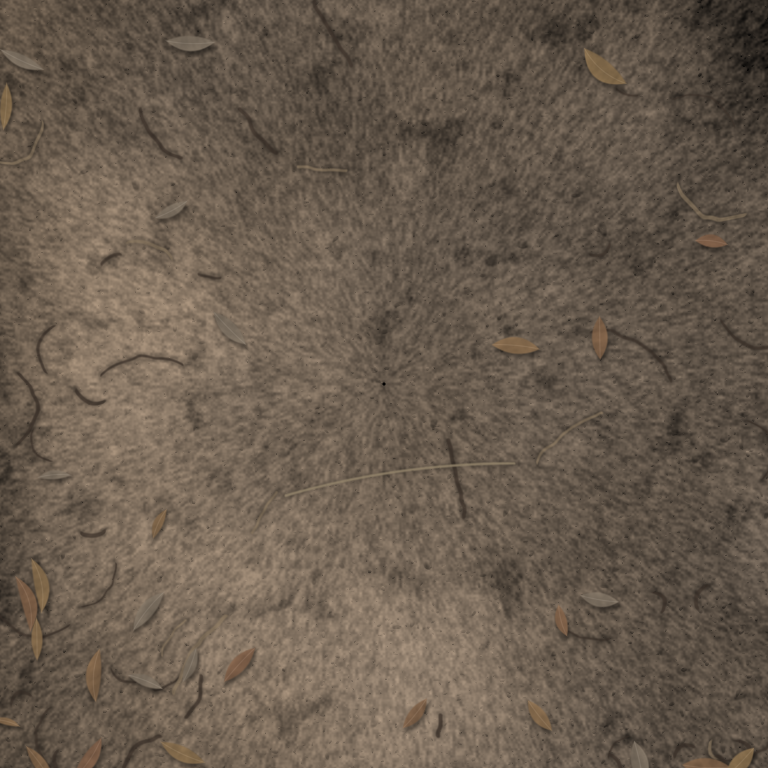
Write a WebGL 2 fragment shader that draws this texture.

```glsl
#version 300 es
precision highp float;
// Dry brown earth under soft, uneven light, strewn with leaves, twigs and crumbs.
// Broad light pools and streaked noise make the soil; hashed loops scatter the
// litter, which gathers toward the bottom and the sides.
uniform vec2 u_resolution;
out vec4 fragColor;

vec2 hash2(vec2 p) {
    vec3 q = fract(p.xyx * vec3(.1031, .1030, .0973));
    q += dot(q, q.yzx + 33.33);
    return fract((q.xx + q.yz) * q.zy);
}

float noise(vec2 p) {
    vec2 i = floor(p), f = fract(p);
    f = f * f * (3. - 2. * f);
    return mix(mix(hash2(i).x, hash2(i + vec2(1, 0)).x, f.x),
               mix(hash2(i + vec2(0, 1)).x, hash2(i + 1.).x, f.x), f.y);
}

float fbm(vec2 p) {
    float sum = 0., amp = .5;
    for (int i = 0; i < 5; i++) {
        sum += amp * noise(p);
        p = mat2(1.6, 1.2, -1.2, 1.6) * p + 7.3;
        amp *= .5;
    }
    return sum;
}

float pool(vec2 p, vec2 centre, vec2 size) {
    vec2 q = (p - centre) / size;
    return exp(-dot(q, q));
}

vec2 rotate(vec2 p, float a) {
    return vec2(cos(a) * p.x + sin(a) * p.y, cos(a) * p.y - sin(a) * p.x);
}

// Litter position: low, and pushed toward the left and right sides
vec2 litterPlace(vec2 h) {
    float side = h.x * 2. - 1.;
    return vec2(.5 + .5 * sign(side) * pow(abs(side), .6), pow(h.y, 1.9));
}

// Signed shading of crumbs: lit on top, dark below
float crumbs(vec2 p, float cells, float density) {
    p *= cells;
    float shade = 0.;
    for (int k = 0; k < 9; k++) {
        vec2 id = floor(p) + vec2(k % 3 - 1, k / 3 - 1);
        vec2 h = hash2(id + cells), g = hash2(id + cells * 2. + 31.);
        vec2 q = rotate(p - id - h, g.x * 6.3) * vec2(1., 1.2 + g.y);
        float r = .12 + .3 * g.y * g.y;
        float d = length(q) + .2 * (noise(p * 4.) - .5);
        float mask = smoothstep(r, r * .45, d) * step(fract(h.x * 17. + g.x), density);
        shade += mask * (.75 * (p.y - id.y - h.y) / r - .3 + .5 * (g.x - .5));
    }
    return shade;
}

// Distance to a bent stick lying along x
float stick(vec2 q, float halfLength, float bend) {
    q.y += bend * (q.x * q.x / halfLength - halfLength * .4);
    return length(vec2(max(abs(q.x) - halfLength, 0.), q.y));
}

void main() {
    vec2 p = gl_FragCoord.xy / u_resolution;
    float soft = max(.0016, 1. / u_resolution.y);

    // Broad light and shade
    vec2 w = p + .12 * (vec2(fbm(p * 4.), fbm(p * 4. + 19.)) - .5);
    float v = .345 + .19 * pool(w, vec2(.42, .13), vec2(.33, .22))
        + .17 * pool(w, vec2(.15, .59), vec2(.16, .25))
        + .08 * pool(w, vec2(.48, .46), vec2(.4, .33))
        + .09 * pool(w, vec2(.72, .87), vec2(.22, .17))
        - .22 * pool(w, vec2(1.02, 1.02), vec2(.19, .2))
        - .07 * pool(w, vec2(0., .4), vec2(.06, .3));
    v += .17 * (fbm(p * 7. + 3.) - .48);

    // Fine grain, drawn out along rays from the middle
    vec2 ray = normalize(p - .5 + 1e-4);
    float grain = 0.;
    for (int i = 0; i < 4; i++)
        grain += noise((p + ray * (float(i) - 1.5) * .0022) * 230.) * .25;
    v += .21 * (grain - .5) + .08 * (noise(p * 330.) - .5) + .09 * (fbm(p * 60.) - .48);

    // Dark damp patches and crumbs, thicker at the lower right
    v -= .11 * smoothstep(.56, .74, fbm(p * 24. + 5.)) * smoothstep(.35, .6, fbm(p * 5. + 11.));
    float rough = .12 + .3 * smoothstep(.5, 1.3, p.x + 1. - p.y);
    v += .13 * crumbs(p, 95., rough + .15) + .14 * crumbs(p, 48., rough * .7)
       + .15 * crumbs(p, 21., rough * .3);

    vec3 tint = mix(vec3(1., .885, .77), vec3(1., .865, .725), fbm(p * 3. + 2.) + .3 - p.x * .5);
    vec3 col = v * tint;

    // Twigs, mostly dark, some pale
    for (int i = 0; i < 46; i++) {
        vec2 h = hash2(vec2(i, 4)), g = hash2(vec2(i, 57));
        vec2 q = rotate(p - litterPlace(h), g.x * 6.3);
        q.y += .005 * (noise(q.xx * 50. + float(i)) - .5);
        float d = stick(q, .012 + .05 * g.y * g.y, (h.x - .5) * 1.2);
        float thick = .0011 + .0018 * fract(h.y * 13.);
        vec3 bark = mix(vec3(.23, .19, .16), vec3(.52, .45, .36), step(.8, fract(g.x * 9.)));
        col *= 1. - .22 * smoothstep(.009, 0., d);
        col = mix(col, bark * (.85 + .3 * grain), .75 * smoothstep(thick + soft, thick - soft, d));
    }

    // Long pale straw
    vec2 along = rotate(p - vec2(.52, .382), .14);
    float straw = stick(along, .15, .07);
    col *= 1. - .15 * smoothstep(.007, 0., abs(straw - .001));
    col = mix(col, vec3(.58, .52, .42), .8 * smoothstep(.0016 + soft, .0016 - soft, straw));

    // Leaves: pointed ovals with a shadow and a midrib
    for (int i = 0; i < 30; i++) {
        vec2 h = hash2(vec2(i, 83)), g = hash2(vec2(i, 129));
        float len = .018 + .02 * g.y, wide = len * (.25 + .17 * h.x);
        vec2 c = litterPlace(h);
        vec2 q = rotate(p - c, g.x * 6.3), s = rotate(p - c + vec2(-.002, .005), g.x * 6.3);
        q.y += q.x * q.x * (g.y - .5) * 14.;
        float d = abs(q.y) - wide * (1. - q.x * q.x / (len * len));
        float under = abs(s.y) - wide * (1. - s.x * s.x / (len * len));
        col *= 1. - .35 * smoothstep(.005, -.004, under);
        vec3 leaf = mix(vec3(.50, .37, .28), vec3(.55, .45, .31), fract(g.x * 23.));
        leaf = mix(leaf, vec3(.50, .45, .39), step(.55, fract(g.y * 17.)));
        leaf *= .8 + .25 * fbm(p * 50.) + .1 * grain + 4. * q.y;
        leaf += .05 * smoothstep(.0016, 0., abs(q.y));
        col = mix(col, leaf, .88 * smoothstep(soft, -soft, d));
    }

    // Tiny pit in the middle
    col *= smoothstep(.001, .003, length(p - .5));
    fragColor = vec4(clamp(col, 0., 1.), 1.);
}
```
